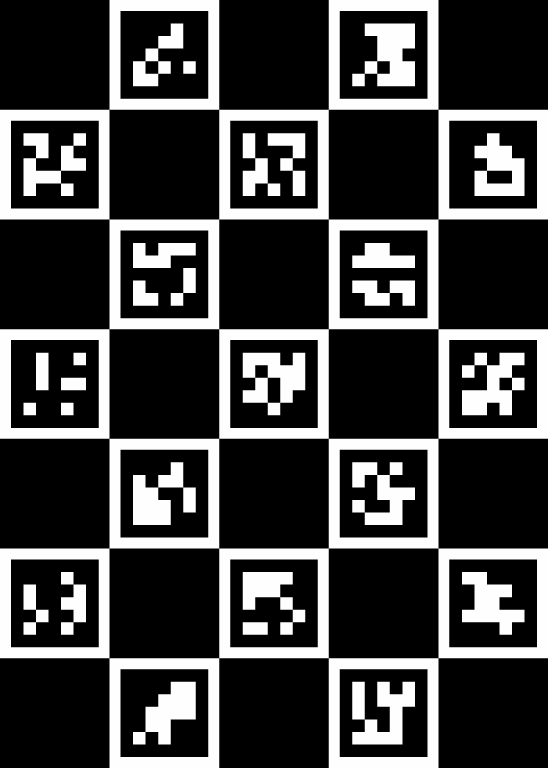
Reproduce this pattern procedurally as a WebGL 2 fragment shader.

```glsl
#version 300 es
precision highp float;

uniform vec2 u_resolution;
out vec4 fragColor;

#define GRID vec2(5.0, 7.0)   // squares across and down
#define MARGIN 0.1            // white frame, in squares
#define MODULES 7.0           // modules across a marker, border included
#define BIT_DENSITY 0.52      // share of white code bits
#define SEED 3.0
#define SAMPLES 4             // antialiasing samples per axis
#define INK vec3(0.0)
#define PAPER vec3(0.995)

float hash(vec2 p) {
    return fract(sin(dot(p, vec2(127.1, 311.7))) * 43758.5453);
}

// 1 where p lies inside the box from lo to hi
float inBox(vec2 p, float lo, float hi) {
    vec2 inside = step(vec2(lo), p) * step(p, vec2(hi));
    return inside.x * inside.y;
}

// White frame, black border and a random 5 x 5 code
float marker(vec2 local, vec2 cell) {
    vec2 module = floor((local - MARGIN) / (1.0 - 2.0 * MARGIN) * MODULES);
    float plate = inBox(local, MARGIN, 1.0 - MARGIN);
    float code = inBox(module, 1.0, MODULES - 2.0);
    float bit = step(hash(cell * MODULES + module + SEED), BIT_DENSITY);
    return mix(1.0, code * bit, plate);
}

// Black squares alternate with markers
float board(vec2 uv) {
    vec2 p = uv * GRID;
    vec2 cell = floor(p);
    float hasMarker = mod(cell.x + cell.y, 2.0);
    return hasMarker * marker(fract(p), cell);
}

void main() {
    // Average a regular grid of samples over the pixel
    float coverage = 0.0;
    for (int y = 0; y < SAMPLES; y++) {
        for (int x = 0; x < SAMPLES; x++) {
            vec2 offset = (vec2(x, y) + 0.5) / float(SAMPLES) - 0.5;
            coverage += board((gl_FragCoord.xy + offset) / u_resolution);
        }
    }
    coverage /= float(SAMPLES * SAMPLES);
    fragColor = vec4(mix(INK, PAPER, coverage), 1.0);
}
```
